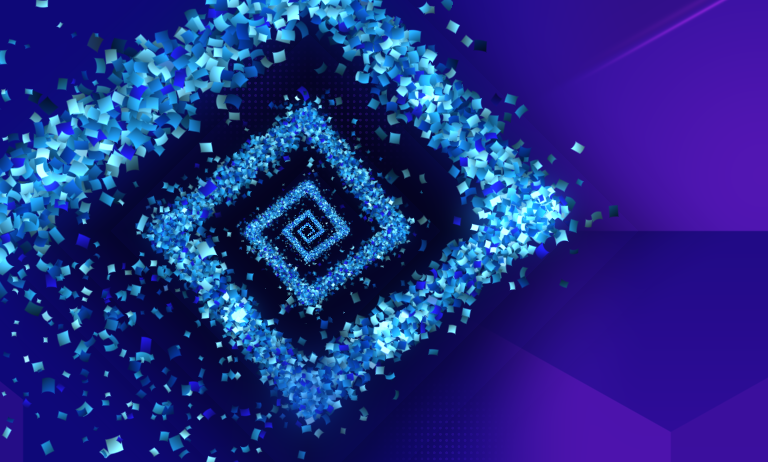
Write a Shadertoy shader that draws this background.

```glsl
const vec2 CENTRE = vec2(0.667, 0.5);

vec3 hash3(vec2 p) {
    vec3 q = fract(vec3(p.xyx) * vec3(0.1031, 0.1030, 0.0973));
    q += dot(q, q.yxz + 33.33);
    return fract((q.xxy + q.yzz) * q.zyx);
}

// Corners of a square spiral: left, top, right, bottom, shrinking inward
vec2 corner(int k) {
    float r = 0.775 * exp(-0.2284 * float(k));
    if (k % 4 == 3) r *= 0.92;
    if (k == 0) r = 0.70;
    if (k == 1) r = 0.575;
    float angle = 3.14159 - 1.5708 * float(k);
    float lift = k == 2 ? 0.04 : 0.0;
    return CENTRE + r * vec2(cos(angle), sin(angle)) + vec2(0.0, lift);
}

float glow(vec2 p, vec2 at, float size) {
    vec2 d = (p - at) / size;
    return exp(-dot(d, d));
}

// One curled, rotated piece of paper in grid cell id
vec4 flake(vec2 q, vec2 id, float aa, float spark) {
    vec3 h = hash3(id), g = hash3(id + 71.3), f = hash3(id + 133.7);
    vec2 d = q - id - 0.5 - (h.xy - 0.5) * 0.5;
    float c = cos(h.z * 6.283), s = sin(h.z * 6.283);
    d = mat2(c, s, -s, c) * d;
    d.x += (f.x - 0.5) * 1.6 * d.y * d.y + 0.3 * (f.y - 0.5) * d.y;
    vec2 edge = abs(d) - mix(vec2(0.17, 0.26), vec2(0.44, 0.48), g.xy);
    float cover = 1.0 - smoothstep(-aa, aa, max(edge.x, edge.y));
    vec3 tint = mix(vec3(0.02, 0.17, 0.52), vec3(0.12, 0.53, 0.75), smoothstep(0.0, 0.55, g.z));
    tint = mix(tint, vec3(0.48, 0.84, 0.92), smoothstep(0.5, 1.0, g.z));
    if (f.y < 0.08) tint = vec3(0.10, 0.07, 0.72);
    tint *= max(0.96 + 0.7 * d.x + 0.4 * d.y, 0.6);
    float lit = smoothstep(0.0, 0.04, f.z - 0.97 + 0.36 * spark);
    return vec4(mix(tint, vec3(0.74, 1.0, 1.05), lit), cover);
}

vec3 backdrop(vec2 p, float px) {
    vec3 col = mix(vec3(0.055, 0.03, 0.47), vec3(0.20, 0.065, 0.62), smoothstep(0.75, 1.38, p.x));
    col += vec3(0.12, 0.02, 0.08) * glow(p, vec2(1.65, 0.62), 0.36);
    // Lower panel and the two faces of a raised block
    float panel = smoothstep(px, -px, p.y - 0.5) * smoothstep(1.15, 1.4, p.x);
    col = mix(col, mix(vec3(0.19, 0.05, 0.61), vec3(0.125, 0.04, 0.52), p.y * 2.0), panel);
    vec2 v = p - vec2(1.452, 0.065);
    float face = smoothstep(px, -px, v.y - 0.56 * abs(v.x)) * smoothstep(0.98, 1.28, p.x);
    vec3 faceColour = mix(vec3(0.32, 0.08, 0.69), vec3(0.24, 0.06, 0.62), smoothstep(-px, px, v.x));
    col = mix(col, faceColour, face * 0.85);
    // Slanted light streaks
    float slant = (p.y - 0.83 - 0.557 * (p.x - 1.26)) * 0.874;
    float streak = exp(-pow(slant / 0.004, 2.0)) + 0.4 * exp(-pow((slant - 0.022) / 0.007, 2.0));
    col += vec3(0.24, 0.05, 0.16) * streak * smoothstep(1.22, 1.55, p.x);
    col *= 1.0 - 0.15 * smoothstep(0.0, 0.02, slant) * smoothstep(1.1, 1.4, p.x);
    // Small purple block at the lower left
    float block = smoothstep(px, -px, max(p.x - 0.05, p.y + 0.8 * p.x - 0.175));
    col += vec3(0.09, 0.02, 0.06) * block;
    // Dark faceted tunnel with faint halftone dots
    vec2 c = abs(p - CENTRE);
    float m = c.x + c.y;
    float dark = smoothstep(0.95, 0.25, m);
    col = mix(col, vec3(0.015, 0.012, 0.14), dark);
    col *= 1.0 + 0.2 * dark * (smoothstep(0.0, 0.9, fract(m * 7.0)) - 0.5);
    float dots = smoothstep(0.3, 0.15, length(fract(p * 75.0) - 0.5));
    float patches = glow(p, vec2(0.54, 0.82), 0.08) + glow(p, vec2(0.76, 0.75), 0.08)
                  + 0.6 * glow(p, vec2(0.96, 0.04), 0.08);
    return col + vec3(0.09, 0.03, 0.18) * dots * patches;
}

void mainImage(out vec4 fragColor, in vec2 fragCoord) {
    vec2 p = fragCoord / iResolution.y;
    float px = 1.0 / iResolution.y;
    vec3 col = backdrop(p, px);

    // Hot spots along the ribbon
    float spark = glow(p, vec2(1.17, 0.55), 0.05) + glow(p, vec2(1.06, 0.53), 0.06)
                + glow(p, vec2(0.10, 0.61), 0.03) + glow(p, vec2(0.92, 0.80), 0.035)
                + glow(p, vec2(0.85, 0.28), 0.035) + glow(p, vec2(0.52, 0.32), 0.035);
    float halo = 0.0;

    // Spiral ribbon of confetti, one straight run at a time
    for (int k = 0; k < 19; k++) {
        vec2 a = corner(k), b = corner(k + 1);
        float run = length(b - a);
        vec2 along = (b - a) / run;
        float size = 0.031 * exp(-0.2284 * float(k)) + 0.005 * exp(-0.5 * float(k));
        vec2 q = vec2(dot(p - a, along), dot(p - a, vec2(-along.y, along.x))) / size;
        float last = run / size;
        float away = length(vec2(q.x - clamp(q.x, 0.0, last), q.y));
        halo += exp(-away * away / 9.0);
        if (away > 9.0) continue;
        float glint = spark + 0.12 * smoothstep(3.0, 8.0, float(k));
        for (int j = 0; j < 6; j++) {
            vec2 shift = vec2(0.37, 0.61) * float(j);
            vec2 base = floor(q + shift - 0.5);
            for (int n = 0; n < 4; n++) {
                vec2 id = base + vec2(n & 1, n >> 1);
                vec2 mid = id + 0.5 - shift;
                float beyond = max(max(-mid.x, mid.x - last), 0.0);
                float v2 = mid.y * mid.y + beyond * beyond * 2.0;
                float density = 0.8 * exp(-v2 * v2 / 28.0) + 0.07 * exp(-v2 / 20.0);
                vec2 key = id + vec2(k * 61 + 200, j * 47 + 200);
                if (hash3(key + 19.7).x > density) continue;
                vec4 paper = flake(q + shift - id + key, key, px / size, glint);
                col = mix(col, paper.rgb * mix(0.5, 1.1, float(j) / 5.0), paper.a);
            }
        }
    }

    // Loose pieces drifting off to the lower left, plus fine specks
    for (int j = 0; j < 6; j++) {
        float size = 0.07 - 0.009 * float(j);
        vec2 q = p / size + vec2(0.43, 0.71) * float(j);
        vec2 base = floor(q - 0.5);
        for (int n = 0; n < 4; n++) {
            vec2 id = base + vec2(n & 1, n >> 1);
            vec2 at = (id + 0.5 - vec2(0.43, 0.71) * float(j)) * size;
            float density = 0.34 * glow(at, vec2(0.22, 0.30), 0.23) + 0.24 * glow(at, vec2(0.48, 0.08), 0.13)
                          + 0.10 * glow(at, vec2(0.05, 0.75), 0.22) + 0.07 * glow(at, vec2(1.1, 0.57), 0.1);
            vec2 key = id + float(j) * 53.0 + 700.0;
            if (density < 0.004 || hash3(key + 19.7).x > density) continue;
            vec2 local = (q - id - 0.5) * 1.8 + key + 0.5;
            vec4 paper = flake(local, key, 1.8 * px / size, spark);
            col = mix(col, paper.rgb, paper.a);
        }
    }

    // Blue shade at the lower corner, then the bloom
    col = mix(col, vec3(0.05, 0.13, 0.50), 0.45 * glow(p, vec2(0.67, 0.13), 0.12));
    col += vec3(0.0, 0.05, 0.11) * min(halo, 1.5) + vec3(0.04, 0.19, 0.26) * spark;
    fragColor = vec4(clamp(col, 0.0, 1.0), 1.0);
}
```
